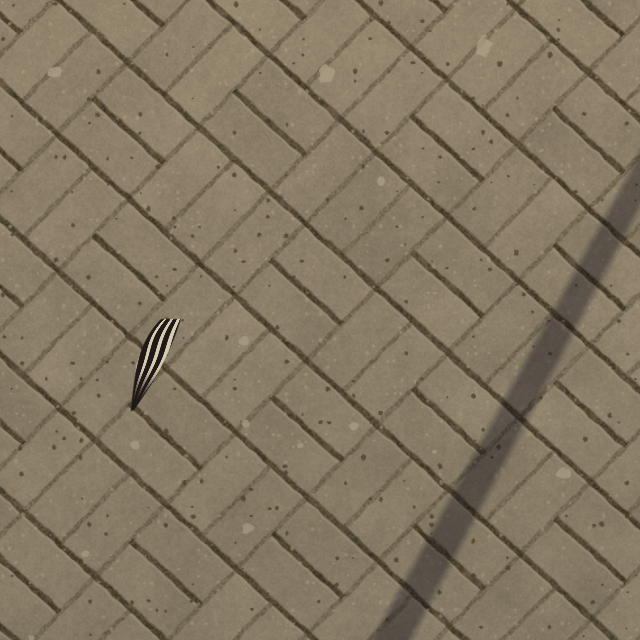
A Shadertoy shader for this pattern:

```glsl
// Worn basket-weave paving laid on the diagonal: square blocks of two bricks
// with alternating direction, plus one single course that shifts the weave.
// Grit, chips, a soft pole shadow and a striped feather lie over the bricks.

// Layout: centre of one block and the two block edges, in canvas units
const vec2 ORIGIN = vec2(0.2005, 0.582);
const vec2 EDGE_U = vec2(0.1113, -0.1009);
const vec2 EDGE_V = vec2(0.1100, 0.1126);
const float BLOCK = 0.1537;
const float GROOVE = 0.0041;   // half width of the deep joints along u
const float JOINT = 0.0044;    // half width of the filled joints along v

const vec3 BRICK = vec3(0.545, 0.495, 0.412);
const vec3 SAND = vec3(0.435, 0.393, 0.310);
const vec3 SOIL = vec3(0.285, 0.245, 0.170);
const vec3 RIM = vec3(0.610, 0.560, 0.465);
const vec3 STONE = vec3(0.660, 0.610, 0.520);
const vec3 SHADE = vec3(0.65, 0.65, 0.70);
const vec3 FEATHER_DARK = vec3(0.13, 0.10, 0.09);
const vec3 FEATHER_LIGHT = vec3(0.84, 0.81, 0.71);

float hash(vec2 p) {
    vec3 q = fract(p.xyx * vec3(0.1031, 0.1030, 0.0973));
    q += dot(q, q.yzx + 33.33);
    return fract((q.x + q.y) * q.z);
}

float noise(vec2 p) {
    vec2 i = floor(p), f = fract(p);
    f = f * f * (3.0 - 2.0 * f);
    return mix(mix(hash(i), hash(i + vec2(1, 0)), f.x),
               mix(hash(i + vec2(0, 1)), hash(i + vec2(1, 1)), f.x), f.y);
}

float fbm(vec2 p) {
    float sum = 0.0, amp = 0.5;
    for (int i = 0; i < 4; i++) {
        sum += amp * noise(p);
        p = p * 2.03 + 17.1;
        amp *= 0.5;
    }
    return sum / 0.9375;
}

// Finds the brick at lattice point w: offset from its centre, half size, id
void findBrick(vec2 w, out vec2 local, out vec2 halfSize, out vec2 id) {
    if (w.x > 0.5 && w.x < 1.0) {
        float row = floor(w.y + 0.5);
        local = vec2(w.x - 0.75, w.y - row);
        halfSize = vec2(0.25, 0.5);
        id = vec2(71.0, row);
        return;
    }
    if (w.x >= 1.0) w.x -= 0.5;
    vec2 cell = floor(w + 0.5);
    vec2 q = w - cell;
    bool alongU = mod(cell.x + cell.y, 2.0) < 0.5;
    vec2 side = alongU ? vec2(0, q.y < 0.0 ? -1 : 1) : vec2(q.x < 0.0 ? -1 : 1, 0);
    local = q - 0.25 * side;
    halfSize = alongU ? vec2(0.5, 0.25) : vec2(0.25, 0.5);
    id = cell * 3.0 + side;
}

// Scattered irregular flecks, one candidate per grid cell
float flecks(vec2 p, float grid, float density, float seed, float px) {
    vec2 g = p * grid, cell = floor(g);
    float pick = hash(cell + seed);
    vec2 centre = 0.35 + 0.3 * vec2(hash(cell + seed + 5.3), hash(cell + seed + 9.7));
    vec2 d = g - cell - centre;
    d *= vec2(1.0, 0.7 + 0.7 * hash(cell + seed + 2.1));
    float radius = 0.10 + 0.18 * hash(cell + seed + 3.9);
    radius *= 0.7 + 0.6 * noise(g * 6.0);
    float soft = px * grid;
    return step(pick, density) * (1.0 - smoothstep(radius - soft, radius + soft, length(d)));
}

vec3 feather(vec3 col, vec2 p, float px) {
    float t = (p.y - 0.355) / 0.148;
    float left = 0.204 + 0.016 * t + 0.033 * t * t * t * t;
    float right = 0.206 + 0.110 * t - 0.033 * t * t;
    float s = (p.x - left) / max(right - left, 0.002);
    float wave = abs(fract(s * 3.0 + 0.15 * sin(t * 9.0)) - 0.72);
    float stripe = 1.0 - smoothstep(0.10, 0.20, wave - 0.08 * s);
    vec3 vane = mix(FEATHER_DARK, FEATHER_LIGHT, stripe * smoothstep(0.1, 0.5, t));
    float inside = smoothstep(-px, px, min(p.x - left, right - p.x));
    inside *= smoothstep(0.0, 0.04, t) * (1.0 - smoothstep(0.98, 1.0, t));
    return mix(col, vane, inside);
}

void mainImage(out vec4 fragColor, in vec2 fragCoord) {
    float px = 1.0 / iResolution.y;
    vec2 p = fragCoord * px;

    // Lattice coordinates, slightly wobbled so that edges look worn
    vec2 wobble = vec2(noise(p * 75.0), noise(p * 75.0 + 40.0)) - 0.5;
    vec2 w = inverse(mat2(EDGE_U, EDGE_V)) * (p + 0.0028 * wobble - ORIGIN);
    vec2 local, halfSize, id;
    findBrick(w, local, halfSize, id);
    vec2 gap = (halfSize - abs(local)) * BLOCK;

    // Brick faces: tone per brick, stains and fine grain
    float grain = noise(p * 330.0) - 0.5;
    float tone = 1.0 + 0.05 * (hash(id + 60.0) - 0.5) + 0.12 * (fbm(p * 14.0) - 0.5);
    vec3 col = BRICK * (tone + 0.07 * grain + 0.08 * (fbm(p * 110.0) - 0.5));

    // Sand-filled joints, then deep grooves with a lit rim on one side
    float wear = fbm(p * 38.0);
    float joint = 1.0 - smoothstep(JOINT * 0.45, JOINT * 1.35, gap.x + 0.003 * (wear - 0.5));
    col = mix(col, SAND * (1.0 + 0.3 * grain), joint * (0.55 + 0.6 * wear));
    float rim = smoothstep(0.0025, 0.005, gap.y) * (1.0 - smoothstep(0.006, 0.009, gap.y));
    col = mix(col, RIM, 0.55 * rim * step(0.0, local.y) * (1.0 - joint));
    float width = GROOVE * (local.y > 0.0 ? 0.65 : 1.25);
    float groove = 1.0 - smoothstep(width * 0.55, width * 1.3 + px, gap.y + 0.003 * (wear - 0.5));
    col = mix(col, SOIL * (1.0 + 0.5 * grain), groove * clamp(0.5 + 0.75 * wear, 0.0, 1.0));

    // Grit, dark chips and a few pale stones
    col = mix(col, RIM * 1.08, 0.55 * flecks(p, 95.0, 0.09, 11.0, px));
    col = mix(col, SOIL, 0.75 * flecks(p, 75.0, 0.045, 37.0, px));
    col = mix(col, STONE, 0.8 * flecks(p + 0.013, 24.0, 0.015, 83.0, px));

    // Soft pole shadow, widening downwards, and gentle overall light
    col = feather(col, p, px);
    float across = abs(dot(p - vec2(0.807, 0.362), normalize(vec2(1.0, -0.54))));
    float reach = mix(0.028, 0.019, p.y);
    col *= mix(vec3(1), SHADE, 1.0 - smoothstep(reach - 0.010, reach + 0.007, across));
    col *= mix(vec3(0.965, 0.97, 0.965), vec3(1.03, 1.02, 1.01), p.y);
    fragColor = vec4(col, 1.0);
}
```
